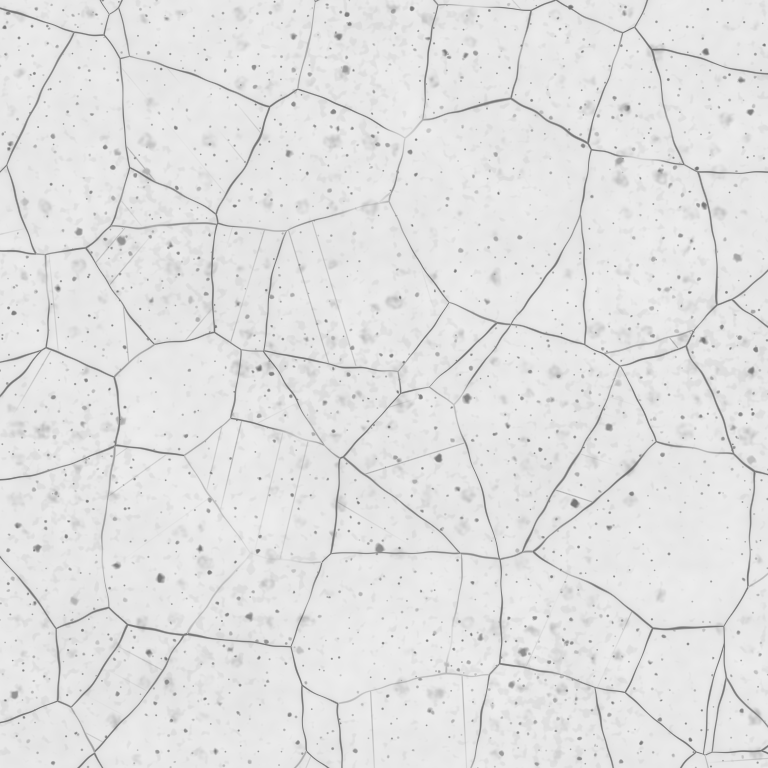
Write a WebGL 1 fragment shader that draws this texture.

```glsl
precision highp float;
// Polished metal section: pale grains with thin dark boundaries, faint twin lines and pits.
// Grains are a weighted Voronoi (power) diagram on a jittered grid, bent by gradient noise;
// straight twin lines are clipped to their grain, and pits are scattered in noisy clusters.

uniform vec2 u_resolution;

const float PAPER = 0.909;         // grey of the polished face
const float INK = 0.36;            // grey of the darkest marks
const float GRAIN_CELLS = 7.4;     // grain sites per canvas side
const float SIZE_SPREAD = 0.95;    // how much grain sizes differ
const float BOUNDARY_HALF = 0.0010;
const float BOUNDARY_INK = 0.80;
const float BEND = 0.024;          // boundary curvature
const float WOBBLE = 0.0032;       // small boundary kinks
const float TWIN_CELLS = 26.0;     // possible twin lines per canvas side
const float TWIN_SHARE = 0.45;     // share of grains with twins
const float TWIN_HALF = 0.0007;
const float SOFTNESS = 0.0011;
const float MOTTLE = 0.016;        // smooth unevenness of the face
const float STAIN = 0.075;         // strength of the fine grey stains

vec2 hash2(vec2 p) {
  vec3 q = fract(p.xyx * vec3(0.1031, 0.1030, 0.0973));
  q += dot(q, q.yzx + 33.33);
  return fract((q.xx + q.yz) * q.zy);
}

float cornerSlope(vec2 corner, vec2 offset) {
  float angle = 6.2832 * hash2(corner + 71.0).x;
  return dot(vec2(cos(angle), sin(angle)), offset);
}

float gradientNoise(vec2 p) {
  vec2 i = floor(p), f = p - i;
  vec2 u = f * f * f * (f * (f * 6.0 - 15.0) + 10.0);
  vec2 e = vec2(1.0, 0.0);
  return mix(mix(cornerSlope(i, f), cornerSlope(i + e, f - e), u.x),
             mix(cornerSlope(i + e.yx, f - e.yx), cornerSlope(i + 1.0, f - 1.0), u.x), u.y);
}

vec2 noise2(vec2 p) {
  return vec2(gradientNoise(p), gradientNoise(p + 37.4));
}

float stroke(float dist, float halfWidth, float aa) {
  return 1.0 - smoothstep(halfWidth - aa, halfWidth + aa, dist);
}

// Site position and weight of one grid cell
vec3 grainSite(vec2 id) {
  float size = hash2(id + 19.0).x;
  return vec3(id + hash2(id), SIZE_SPREAD * size * size);
}

// Returns boundary distance, a random value of that boundary, and the grain id
vec4 grains(vec2 p) {
  vec2 q = p * GRAIN_CELLS, base = floor(q), grainId = base;
  float best = 1e3;
  vec3 own = vec3(0.0);
  for (int y = -2; y <= 2; y++) for (int x = -2; x <= 2; x++) {
    vec2 id = base + vec2(float(x), float(y));
    vec3 site = grainSite(id);
    vec2 d = q - site.xy;
    float power = dot(d, d) - site.z;
    if (power < best) { best = power; own = site; grainId = id; }
  }
  float edge = 1e3;
  vec2 neighbour = grainId;
  for (int y = -3; y <= 3; y++) for (int x = -3; x <= 3; x++) {
    if (x == 0 && y == 0) continue;
    vec2 id = grainId + vec2(float(x), float(y));
    vec3 site = grainSite(id);
    vec2 d = q - site.xy;
    float dist = (dot(d, d) - site.z - best) / (2.0 * length(site.xy - own.xy) + 1e-4);
    if (dist < edge) { edge = dist; neighbour = id; }
  }
  return vec4(edge / GRAIN_CELLS, hash2(grainId + neighbour + 5.0).x, grainId);
}

// Sparse parallel lines across one grain
float twins(vec2 p, vec2 grainId, float aa) {
  vec2 pick = hash2(grainId + 43.0);
  float angle = 3.1416 * pick.y;
  float s = dot(p, vec2(cos(angle), sin(angle))) * TWIN_CELLS;
  vec2 line = hash2(vec2(floor(s), pick.y * 97.0) + grainId);
  float dist = abs(fract(s) - mix(0.2, 0.8, line.x)) / TWIN_CELLS;
  float shown = step(pick.x, TWIN_SHARE) * step(line.y, 0.45);
  float fade = smoothstep(-0.3, 0.15, gradientNoise(p * 6.0 + 11.0));
  return shown * fade * mix(0.15, 0.42, line.x) * stroke(dist, TWIN_HALF, aa);
}

// One pit per cell at most: x is its coverage, y its random strength
vec2 pits(vec2 p, float cells, float rMin, float rMax, float density, float blur) {
  vec2 id = floor(p * cells), pick = hash2(id + cells);
  float radius = mix(rMin, rMax, pick.x * pick.x);
  float margin = min((radius + blur) * cells, 0.5);
  vec2 centre = mix(vec2(margin), vec2(1.0 - margin), hash2(id + 2.7 * cells));
  float dist = length(fract(p * cells) - centre) / cells;
  float cluster = density + 0.7 * gradientNoise((id + 0.5) / cells * 5.0 + 23.0);
  return vec2(step(pick.y, cluster) * stroke(dist, radius, blur), hash2(id + 8.3).y);
}

void main() {
  vec2 p = gl_FragCoord.xy / u_resolution.y;
  float aa = max(0.7 / u_resolution.y, SOFTNESS);

  // Grain boundaries, uneven in strength
  vec4 grain = grains(p + BEND * noise2(p * 5.5) + WOBBLE * noise2(p * 34.0));
  float fade = smoothstep(-0.5, -0.1, gradientNoise(p * 9.0 + 3.0));
  float strength = BOUNDARY_INK * mix(0.4, 1.0, smoothstep(0.0, 0.2, grain.y)) * mix(0.2, 1.0, fade);
  float width = BOUNDARY_HALF * (1.0 + 0.7 * gradientNoise(p * 25.0));
  float ink = strength * stroke(grain.x, width, aa);
  ink = max(ink, 0.12 * strength * exp(-grain.x / 0.003));
  ink = max(ink, twins(p, grain.zw, aa));

  // Dust, fine dots, larger blurred pits and pale smudges
  vec2 rough = 0.0016 * noise2(p * 150.0);
  vec2 dust = pits(p + 0.37, 52.0, 0.0008, 0.0018, 0.36, aa);
  vec2 dots = pits(p + rough, 38.0, 0.0012, 0.0030, 0.44, 0.0013);
  vec2 spots = pits(p + 2.0 * rough, 17.0, 0.0022, 0.0062, 0.34, 0.0024);
  vec2 smudges = pits(p + 0.008 * noise2(p * 60.0), 24.0, 0.004, 0.011, 0.50, 0.004);
  ink = max(ink, dust.x * mix(0.25, 0.75, dust.y));
  ink = max(ink, dots.x * mix(0.25, 0.80, dots.y));
  ink = max(ink, spots.x * mix(0.25, 0.85, spots.y));
  float grainy = max(0.7 + 1.1 * gradientNoise(p * 130.0), 0.0);
  ink += (1.0 - ink) * smudges.x * mix(0.07, 0.24, smudges.y) * grainy;

  // Fine stains, denser in some regions
  float region = 0.5 * gradientNoise(p * 5.0 + 23.0);
  float fine = gradientNoise(p * 75.0 + 9.0) + 0.5 * gradientNoise(p * 170.0);
  ink += (1.0 - ink) * STAIN * smoothstep(0.18, 0.55, fine + region);

  // Soft unevenness of the polished face
  float paper = PAPER + MOTTLE * (gradientNoise(p * 4.0) + gradientNoise(p * 14.0) + gradientNoise(p * 55.0));
  gl_FragColor = vec4(vec3(mix(paper, INK, clamp(ink, 0.0, 1.0))), 1.0);
}
```
